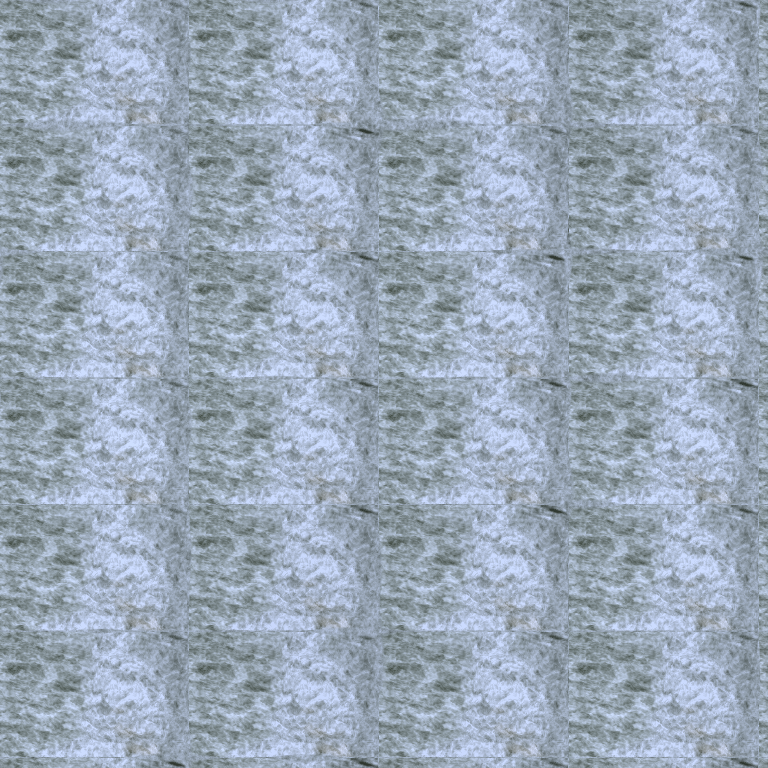
A three.js fragment shader for this texture:

```glsl
// Churning white water: a foaming wave beside streaked grey-green water, tiled 4 by 6.
varying vec2 vUv;

vec2 gradient(vec2 p) {
  p = vec2(dot(p, vec2(127.1, 311.7)), dot(p, vec2(269.5, 183.3)));
  return 2.0 * fract(sin(p) * 43758.55) - 1.0;
}

float noise(vec2 p) {
  vec2 i = floor(p), f = fract(p);
  vec2 u = f * f * f * (f * (f * 6.0 - 15.0) + 10.0);
  vec2 e = vec2(1.0, 0.0);
  float low = mix(dot(gradient(i), f), dot(gradient(i + e), f - e), u.x);
  float high = mix(dot(gradient(i + e.yx), f - e.yx), dot(gradient(i + 1.0), f - 1.0), u.x);
  return mix(low, high, u.y);
}

float fbm(vec2 p) {
  float sum = 0.0, amp = 0.5;
  for (int i = 0; i < 4; i++) {
    sum += amp * noise(p);
    p = mat2(1.6, 1.2, -1.2, 1.6) * p + 3.7;
    amp *= 0.55;
  }
  return sum;
}

// Thin bright threads, centred on zero
float strands(vec2 p) {
  float sum = -0.94, amp = 0.5;
  for (int i = 0; i < 4; i++) {
    sum += amp * (1.0 - 2.2 * abs(noise(p)));
    p = mat2(1.75, 0.8, -0.8, 1.75) * p + 5.3;
    amp *= 0.8;
  }
  return sum;
}

// Soft elliptical spot
float spot(vec2 p, vec2 centre, vec2 size) {
  vec2 d = (p - centre) / size;
  return exp(-dot(d, d));
}

vec3 waterColour(float t) {
  vec3 deep = vec3(0.35, 0.39, 0.395);
  vec3 grey = vec3(0.55, 0.60, 0.65);
  vec3 foam = vec3(0.74, 0.80, 0.92);
  t = clamp(t, -0.4, 1.15);
  return t < 0.5 ? mix(deep, grey, t * 2.0) : mix(grey, foam, t * 2.0 - 1.0);
}

void main() {
  // Tiles counted from the upper left, y running down
  vec2 grid = vec2(vUv.x * 4.04, (1.0 - vUv.y) * 6.07) + vec2(0.01, 0.012);
  vec2 cell = floor(grid), p = fract(grid);
  vec2 q = p * vec2(1.5, 1.0);
  vec2 warp = vec2(fbm(q * 5.0), fbm(q * 5.0 + 19.0));
  vec2 ragged = p + 0.22 * warp;

  // Wave body, widening to a foot that spreads left
  float left = 0.5 - 0.06 * sin(p.y * 3.0) - 0.28 * smoothstep(0.78, 1.0, p.y);
  float right = 0.72 + 0.16 * smoothstep(0.0, 0.6, p.y);
  float wave = smoothstep(left - 0.05, left + 0.05, ragged.x)
             * (1.0 - smoothstep(right - 0.05, right + 0.08, ragged.x));
  wave = max(wave, 0.6 * spot(ragged, vec2(0.5, 0.1), vec2(0.17, 0.08)));

  // Open water: slanted streaks and foam flecks on the left, dull spray on the right
  float spray = smoothstep(0.7, 0.85, ragged.x);
  vec2 slant = vec2(q.x, q.y - 0.2 * q.x) + 0.06 * warp;
  float flecks = smoothstep(-0.04, 0.12, fbm(slant * vec2(6.0, 14.0) + 7.0));
  float water = 0.53 + 0.75 * strands(slant * vec2(5.0, 10.0)) + 0.3 * (flecks - 0.4)
              + 0.65 * fbm(q * vec2(4.0, 7.0) + 31.0)
              - 0.16 * spot(p, vec2(0.2, 0.1), vec2(0.3, 0.2));
  float mist = 0.52 + 0.65 * strands(q * 9.0 + warp) + 0.8 * fbm(q * 6.0 + 47.0);

  // Foam: billows in overlapping tiers lit from above, covered in fine threads
  vec2 lump = q * 6.0 + 1.1 * warp;
  float relief = fbm(lump + vec2(0.0, 0.3)) - fbm(lump);
  float tier = fract(q.y * 4.0 + 3.0 * (p.x - 0.63) * (p.x - 0.63) + 1.5 * noise(q * 4.0) + warp.y);
  float shade = smoothstep(0.0, 0.15, tier) * (1.0 - tier) - 0.43;
  float foam = 0.76 + 0.35 * shade + 0.75 * relief + 0.8 * strands(q * 9.0 + warp);

  float tone = mix(mix(water, mist, spray), foam, wave);
  float hollow = spot(ragged, vec2(0.68, 0.8), vec2(0.08, 0.05))
               + spot(ragged, vec2(0.77, 0.94), vec2(0.1, 0.05))
               + 0.6 * spot(ragged, vec2(0.64, 0.62), vec2(0.04, 0.03));
  tone -= hollow * (0.2 + 0.9 * max(0.0, noise(q * 16.0 + 8.0)));

  // Dark ripples at the upper right corner, stronger in some tiles
  float strength = 0.65 + 0.35 * gradient(cell + 4.0).x;
  float corner = strength * spot(p, vec2(0.9, 0.05), vec2(0.14, 0.07));
  float ripple = noise(vec2(q.x * 7.0, q.y * 36.0 - q.x * 6.0) + 9.0);
  tone += corner * (1.8 * ripple - 0.45);
  tone += 0.36 * noise(q * 38.0);

  vec3 colour = waterColour(tone);
  colour += (1.0 - wave) * (1.0 - spray) * vec3(0.0, 0.003, -0.015);
  colour += min(hollow, 1.0) * vec3(0.025, 0.0, -0.04);

  // Worn patches run unbroken across the seams
  vec2 edge = min(p, 1.0 - p) * vec2(1.5, 1.0);
  float reach = 0.007 + 0.2 * max(0.0, noise(grid * 1.7 + 11.0) - 0.08);
  float wear = 1.0 - smoothstep(reach * 0.3, reach, min(edge.x, edge.y));
  vec2 flow = grid * vec2(1.5, 1.0);
  float worn = 0.5 + 0.7 * strands(flow * 9.0) + 0.7 * fbm(flow * 4.0) + 0.3 * noise(flow * 38.0);
  colour = mix(colour, waterColour(worn), wear);

  // Slow drift of light over the whole surface
  colour *= 1.0 + 0.04 * noise(vUv * 3.0 + 2.0);
  gl_FragColor = vec4(colour, 1.0);
}
```
